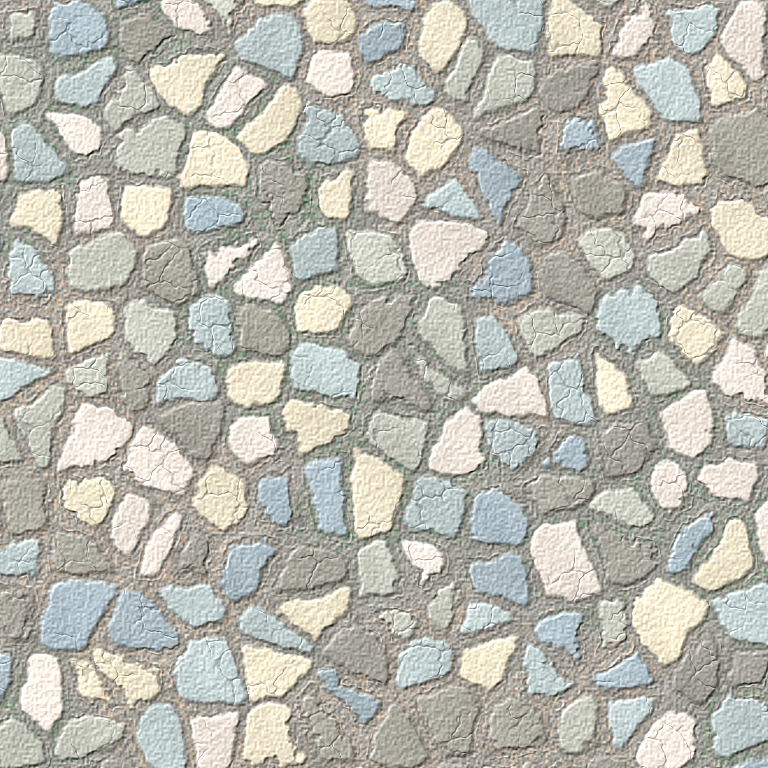
Give the GLSL for this texture, as a Shadertoy shader.

```glsl
// Weathered pastel cobblestones set in speckled grey mortar, lit as a shallow relief.

#define STONES 13.0       // stones across the canvas
#define JITTER 0.88       // irregularity of the stone layout
#define GAP_MIN 0.035     // narrowest half joint, in stone units
#define GAP_MAX 0.135     // widest half joint
#define ROUGHNESS 0.024   // raggedness of stone edges
#define CRACK_SCALE 2.0   // crack cells per stone
#define RELIEF 0.48       // strength of the light
#define LIGHT_STEP 0.028  // sampling distance of the light
#define GRAIN_SCALE 330.0 // grains across the canvas
#define GRAIN 0.22        // contrast of the grain

const vec3 STONE_COLORS[6] = vec3[6](
    vec3(0.76, 0.81, 0.81),  // pale blue
    vec3(0.69, 0.75, 0.78),  // slate blue
    vec3(0.80, 0.81, 0.76),  // sage
    vec3(0.96, 0.92, 0.82),  // cream
    vec3(0.95, 0.91, 0.87),  // blush
    vec3(0.66, 0.65, 0.61)); // grey
const vec3 MORTAR = vec3(0.655, 0.645, 0.615);
const vec3 SAND = vec3(0.81, 0.73, 0.65);
const vec3 MOSS = vec3(0.54, 0.62, 0.53);

vec2 hash2(vec2 p) {
    vec3 q = fract(p.xyx * vec3(0.1031, 0.1030, 0.0973));
    q += dot(q, q.yzx + 33.33);
    return fract((q.xx + q.yz) * q.zy);
}

float valueNoise(vec2 p) {
    vec2 i = floor(p), f = fract(p);
    f = f * f * (3.0 - 2.0 * f);
    vec2 k = vec2(0, 1);
    return mix(mix(hash2(i).x, hash2(i + k.yx).x, f.x),
               mix(hash2(i + k).x, hash2(i + 1.0).x, f.x), f.y);
}

// Layered, rotated sines
vec2 waves(vec2 p) {
    vec2 sum = vec2(0);
    float amp = 1.0;
    for (int i = 0; i < 5; i++) {
        p = mat2(0.8, 0.6, -0.6, 0.8) * p * 1.7 + 1.3;
        sum += amp * sin(p.yx + 1.3 * sum);
        amp *= 0.62;
    }
    return sum;
}

// Cellular noise: x = rounded distance to the cell border, yz = cell id
vec3 cells(vec2 p, float sharpness) {
    vec2 base = floor(p), f = p - base, nearest = vec2(9), home = vec2(0);
    for (int y = -1; y <= 1; y++)
    for (int x = -1; x <= 1; x++) {
        vec2 g = vec2(x, y);
        vec2 r = g + 0.5 + JITTER * (hash2(base + g) - 0.5) - f;
        if (dot(r, r) < dot(nearest, nearest)) { nearest = r; home = g; }
    }
    float sum = 0.00001;
    for (int y = -2; y <= 2; y++)
    for (int x = -2; x <= 2; x++) {
        if (x == 0 && y == 0) continue;
        vec2 g = home + vec2(x, y);
        vec2 r = g + 0.5 + JITTER * (hash2(base + g) - 0.5) - f;
        sum += exp(-sharpness * dot(0.5 * (nearest + r), normalize(r - nearest)));
    }
    return vec3(-log(sum) / sharpness, base + home);
}

// x = height, y = distance inside the stone edge, zw = stone id
vec4 surface(vec2 p) {
    vec3 cell = cells(p + 0.04 * waves(p * 1.8), 24.0);
    vec2 id = cell.yz;
    float gap = mix(GAP_MIN, GAP_MAX, hash2(id + 41.0).x);
    float chips = smoothstep(0.4, 1.3, waves(p * 1.3 + 5.0).y);
    float crumbs = valueNoise(p * 9.0) + 0.6 * valueNoise(p * 18.0) - 0.8;
    float d = cell.x - gap - 0.08 * chips - ROUGHNESS * waves(p * 3.0).x;
    d += (0.035 + 0.07 * chips) * crumbs;
    float stone = smoothstep(-0.03, 0.06, d);

    // Cracks, different in every stone
    vec2 q = p * CRACK_SCALE + id * 3.7 + 0.13 * waves(p * 3.2 + id);
    float crack = 1.0 - smoothstep(0.0, 0.05, cells(q, 24.0).x);
    crack *= smoothstep(-0.2, 0.8, waves(p * 0.8 + id * 2.3).x);

    // Broken raised lip in the wider joints
    float lip = exp(-pow((d + 0.085) / 0.025, 2.0)) * smoothstep(0.04, 0.08, cell.x + 0.04 * crumbs);
    float height = stone * (1.0 - 0.42 * crack) + 0.4 * lip;
    return vec4(height + 0.05 * waves(p * 5.0).y, d, id);
}

void mainImage(out vec4 fragColor, in vec2 fragCoord) {
    vec2 uv = fragCoord / iResolution.y;
    vec2 p = uv * STONES + 20.0;
    vec4 s = surface(p);
    float slope = s.x - surface(p + LIGHT_STEP * normalize(vec2(-1.0, 1.2))).x;

    // Stone tint
    vec2 pick = hash2(s.zw + 7.0);
    vec3 stone = STONE_COLORS[int(pick.x * 5.999)] * mix(0.96, 1.04, pick.y);
    stone += 0.016 * waves(p * 2.0).x;

    // Mortar with patches of sand and moss specks
    vec2 grit = uv * GRAIN_SCALE;
    float patches = waves(p * 0.35).x;
    vec3 mortar = MORTAR + 0.02 * waves(p * 3.0).y;
    float speck = smoothstep(0.52, 0.72, valueNoise(grit * 0.8 + 90.0));
    mortar = mix(mortar, SAND, 0.8 * speck * smoothstep(-0.5, 0.8, patches));
    mortar = mix(mortar, MOSS, 0.9 * speck * smoothstep(-0.1, 0.9, -patches));

    // Blend, soft outline and relief
    float inside = smoothstep(-0.02, 0.035, s.y);
    vec3 color = mix(mortar, stone, inside);
    color *= 1.0 - 0.11 * exp(-pow((s.y + 0.03) / 0.04, 2.0));
    color *= 1.0 - 0.14 * inside * (1.0 - smoothstep(0.5, 0.95, s.x));
    color += RELIEF * slope;

    // Grain lit from the same side
    float grain = valueNoise(grit) - valueNoise(grit + vec2(-0.7, 0.8));
    color += GRAIN * mix(1.25, 0.9, inside) * grain;
    fragColor = vec4(clamp(color, 0.0, 1.0), 1.0);
}
```
